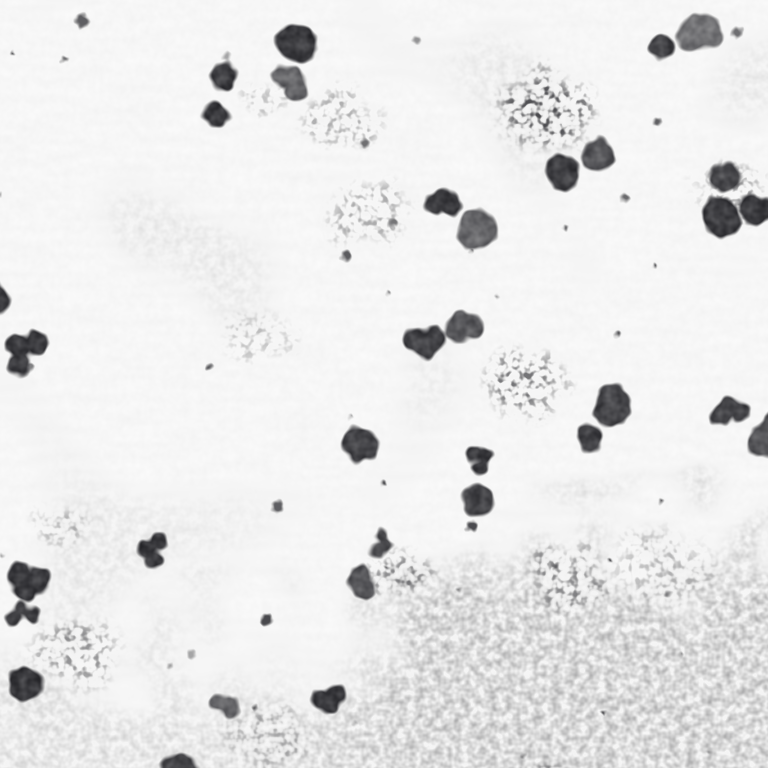
A Shadertoy shader for this texture:

```glsl
// Stained smear under a microscope: dark lobed nuclei, small specks and
// crumbling debris on pale ground, with a grainy grey film at lower right.
// Jittered grids scatter the bodies; gradient noise gives grain and mottling.

vec2 hash2(vec2 p) {
    vec3 q = fract(p.xyx * vec3(0.1031, 0.1030, 0.0973));
    q += dot(q, q.yzx + 33.33);
    return fract((q.xx + q.yz) * q.zy);
}

vec2 direction(float angle) {
    return vec2(cos(angle), sin(angle));
}

float gradientCorner(vec2 cell, vec2 offset) {
    return dot(direction(6.2832 * hash2(cell + 71.0).x), offset);
}

float gradientNoise(vec2 p) {
    vec2 i = floor(p), f = fract(p);
    vec2 u = f * f * f * (f * (f * 6.0 - 15.0) + 10.0);
    vec2 e = vec2(1.0, 0.0);
    float low = mix(gradientCorner(i, f), gradientCorner(i + e, f - e), u.x);
    float high = mix(gradientCorner(i + e.yx, f - e.yx), gradientCorner(i + 1.0, f - 1.0), u.x);
    return mix(low, high, u.y);
}

float smoothMin(float a, float b, float k) {
    float h = max(k - abs(a - b), 0.0) / k;
    return min(a, b) - 0.25 * h * h * k;
}

// Three lobes on an arc: round when gathered, kidney or trefoil when spread
float nucleusDistance(vec2 p, float radius, vec2 seed) {
    vec2 h = hash2(seed + 5.3);
    float spread = mix(0.2, 0.75, h.x);
    float bend = mix(1.1, 1.8, hash2(seed + 8.1).x);
    float d = 1.0;
    for (int i = -1; i <= 1; i++) {
        vec2 lobe = spread * radius * direction(6.2832 * h.y + float(i) * bend);
        d = smoothMin(d, length(p - lobe) - radius * (1.0 - 0.55 * spread), 0.006);
    }
    return d;
}

// Height of the film's upper border
float filmHeight(float x) {
    return mix(0.11, 0.28, smoothstep(0.3, 0.75, x));
}

float filmDensity(vec2 p) {
    float wobble = 0.16 * gradientNoise(p * 6.0 + 3.0) + 0.1 * gradientNoise(p * 17.0);
    float body = 1.0 - smoothstep(-0.09, 0.08, p.y - filmHeight(p.x) - wobble);
    float faint = 0.3 * smoothstep(0.1, 0.5, gradientNoise(p * 5.0 + 40.0));
    return max(body * mix(0.5, 1.0, smoothstep(0.25, 0.6, p.x)), faint);
}

// Crumbling patches, each with its own strength
float debrisDensity(vec2 p) {
    float density = 0.0;
    vec2 warped = p + 0.025 * vec2(gradientNoise(p * 22.0), gradientNoise(p * 22.0 + 50.0));
    vec2 base = floor(p * 5.0);
    for (int k = 0; k < 9; k++) {
        vec2 id = base + vec2(k % 3 - 1, k / 3 - 1);
        vec2 h = hash2(id + 120.0);
        if (h.x > 0.42) continue;
        vec2 center = (id + 0.2 + 0.6 * hash2(id + 133.0)) / 5.0;
        float radius = mix(0.025, 0.065, h.y);
        float strength = mix(0.2, 0.8, pow(hash2(id + 147.0).x, 2.0));
        float reach = length((warped - center) * vec2(0.85, 1.1)) / radius;
        density = max(density, strength * (1.0 - smoothstep(0.4, 1.1, reach)));
    }
    return density;
}

float drawSpecks(float tone, vec2 p) {
    vec2 warped = p + 0.004 * gradientNoise(p * 110.0);
    vec2 base = floor(p * 13.0);
    for (int k = 0; k < 9; k++) {
        vec2 id = base + vec2(k % 3 - 1, k / 3 - 1);
        vec2 h = hash2(id + 210.0);
        if (h.x > 0.24) continue;
        vec2 center = (id + hash2(id + 223.0)) / 13.0;
        float radius = mix(0.002, 0.009, h.y * h.y);
        float cover = 1.0 - smoothstep(-0.003, 0.003, length(warped - center) - radius);
        tone = mix(tone, mix(0.25, 0.7, hash2(id + 239.0).x), cover);
    }
    return tone;
}

// Single or paired nuclei, kept clear of the film's centre
float drawNuclei(float tone, vec2 p) {
    vec2 warped = p + 0.006 * vec2(gradientNoise(p * 60.0), gradientNoise(p * 60.0 + 30.0));
    float mottle = 0.13 * gradientNoise(p * 75.0) + 0.06 * gradientNoise(p * 150.0);
    vec2 base = floor(p * 6.0);
    for (int k = 0; k < 18; k++) {
        vec2 id = base + vec2(k % 3 - 1, (k / 3) % 3 - 1);
        bool partner = k >= 9;
        vec2 h = hash2(id + 310.0);
        vec2 center = (id + 0.15 + 0.7 * hash2(id + 327.0)) / 6.0;
        bool inFilm = center.x > 0.5 && center.y < filmHeight(center.x);
        if (h.x > 0.64 || inFilm || (partner && h.y > 0.42)) continue;
        vec2 seed = id + (partner ? 460.0 : 410.0);
        vec2 look = hash2(seed);
        if (partner) center += 0.052 * direction(15.0 * h.y);
        float d = nucleusDistance(warped - center, mix(0.015, 0.026, look.x), seed);
        float ink = mix(0.2, 0.44, pow(look.y, 3.0)) + mottle + 0.04 * smoothstep(0.0, 0.015, -d);
        tone = mix(tone, max(ink, 0.14), 1.0 - smoothstep(-0.0035, 0.003, d));
    }
    return tone;
}

void mainImage(out vec4 fragColor, in vec2 fragCoord) {
    vec2 p = fragCoord / iResolution.y;
    float grain = gradientNoise(p * 85.0) + 0.7 * gradientNoise(p * 170.0 + 9.0);

    // Pale ground with faint level streaks
    float tone = 0.967 + 0.012 * gradientNoise(p * vec2(14.0, 80.0)) + 0.012 * grain;

    tone -= filmDensity(p) * max(0.11 + 0.23 * grain, 0.0);
    tone -= debrisDensity(p) * smoothstep(-0.1, 0.6, grain);
    tone = drawNuclei(drawSpecks(tone, p), p);

    // Dark ink leans slightly blue
    vec3 color = vec3(tone) + vec3(0.0, 0.0, 0.015) * (1.0 - smoothstep(0.2, 0.9, tone));
    fragColor = vec4(clamp(color, 0.0, 1.0), 1.0);
}
```
